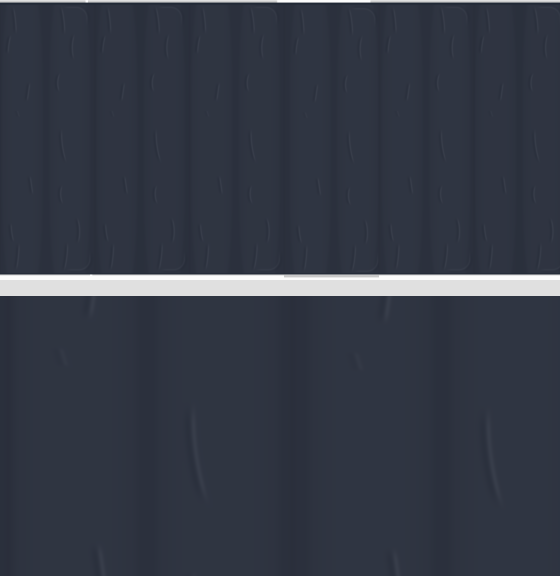
Top, the full canvas; bottom, a detail of the centre.
Reproduce this pattern procedurally as a WebGL 1 fragment shader.

```glsl
precision highp float;

uniform vec2 u_resolution;

float hash(float n) {
    n = fract(n * 0.1031 + 0.37);
    n *= n + 33.33;
    return fract(n * (n + n));
}

float gauss(float x, float width) {
    return exp(-x * x / (width * width));
}

// Bent, tapered scratch: a light ridge with a dark side on its left
float scratch(vec2 p, vec2 center, float halfLength, float lean, float bow) {
    vec2 d = p - center;
    float t = d.y / halfLength;
    float x = d.x - lean * t - bow * (1.0 - t * t);
    float taper = 1.0 - smoothstep(0.5, 1.0, abs(t));
    return taper * (gauss(x, 1.2) - 0.5 * gauss(x + 2.6, 1.8));
}

// Scratches of one tile, mirrored about its middle height
float woodGrain(vec2 p) {
    float side = p.y > 0.0 ? 1.0 : -1.0;
    vec2 m = vec2(p.x - 2.0 + 2.0 * side, abs(p.y));
    float relief = scratch(m, vec2(19.0, 162.0), 20.0, -2.0, 1.0);
    relief += scratch(m, vec2(85.0, 162.0), 21.0, -2.5, 1.5);
    relief += scratch(m, vec2(12.0, 129.0), 14.0, 2.0, -1.0);
    relief += scratch(m, vec2(101.0, 126.0), 19.0, 0.5, -3.0 * side);
    relief += scratch(m, vec2(81.0, 77.0), 14.0, 0.5, -3.0);
    relief += scratch(m, vec2(38.0, 64.0), 14.0, 2.0, 0.0);

    // Unpaired marks near the middle
    relief += scratch(p, vec2(87.0, -10.0), 25.0, -3.5, -2.5);
    relief += 0.5 * scratch(p, vec2(24.0, 34.0), 5.0, -1.5, 0.0);

    // Rounded outer corners of the second plank
    vec2 q = vec2(m.x - 103.0, m.y - 165.0);
    float rim = length(max(q, 0.0)) + min(max(q.x, q.y), 0.0) - 15.0;
    float cornerMask = smoothstep(152.0, 168.0, m.y) * smoothstep(84.0, 94.0, m.x);
    return relief + 0.7 * cornerMask * (gauss(rim, 1.3) - 0.4 * gauss(rim - 2.5, 2.0));
}

// Soft dark gaps between planks, flaring toward both ends
float groove(vec2 p) {
    float d = abs(mod(p.x + 35.5, 65.0) - 32.5);
    float flare = pow(min(abs(p.y) / 187.0, 1.0), 4.0);
    float width = 5.0 + 7.0 * flare;
    float core = 1.0 - smoothstep(width - 3.0, width + 2.0, d);
    float shade = 1.0 - smoothstep(2.0, 20.0, d);
    return 0.55 * core + 0.45 * shade;
}

void main() {
    // The canvas spans 768 by 384 units, six tiles across and one down
    vec2 p = gl_FragCoord.xy / u_resolution * vec2(768.0, 384.0);
    float soft = 384.0 / u_resolution.y;
    float tile = floor(p.x / 130.0);
    float slipped = 1.0 - step(0.5, abs(tile - 3.0));

    // Each tile sits slightly off the grid, the fourth one most of all
    float shift = mix(2.5 * hash(tile + 1.0), 6.0, slipped);
    vec2 local = vec2(p.x - 130.0 * tile - shift, p.y - 194.0 + 2.0 * slipped);

    // Planks
    vec3 color = vec3(0.184, 0.206, 0.256);
    color += 0.004 * (hash(tile + 7.0) - 0.5);
    color -= vec3(0.017, 0.018, 0.019) * groove(local);
    color += 0.034 * woodGrain(local);

    // Thin seam where tiles meet
    float seam = abs(p.x - 130.0 * floor(p.x / 130.0 + 0.5));
    color -= vec3(0.003, 0.006, 0.006) * gauss(seam, 1.5);

    // Dark rims along top and bottom
    float rim = smoothstep(376.0, 379.0, p.y) + 1.0 - smoothstep(8.0, 10.5, p.y);
    color = mix(color, vec3(0.13, 0.16, 0.21), min(rim, 1.0));

    // Pale margins: the slipped tile bares white above and a grey lip below
    float topGap = smoothstep(380.0 - soft, 380.0 + soft, p.x)
                 * (1.0 - smoothstep(508.0 - soft, 508.0 + soft, p.x));
    float tick = 1.0 - smoothstep(1.0, 1.0 + soft, abs(p.x - 119.0));
    vec3 topColor = mix(vec3(0.79), vec3(0.88), smoothstep(381.5, 383.0, p.y));
    topColor = mix(topColor, vec3(0.99), max(topGap, tick));
    float lip = mix(6.2, 3.5, slipped);
    float lipEdge = smoothstep(lip - 0.5 * soft, lip + 0.5 * soft, p.y);
    vec3 bottomColor = mix(vec3(0.99), vec3(0.79), lipEdge);
    bottomColor = mix(bottomColor, vec3(0.99), 1.0 - smoothstep(1.0, 1.0 + soft, abs(p.x - 125.0)));

    color = mix(color, topColor, smoothstep(380.5 - 0.5 * soft, 380.5 + 0.5 * soft, p.y));
    color = mix(bottomColor, color, smoothstep(7.6 - 0.5 * soft, 7.6 + 0.5 * soft, p.y));
    gl_FragColor = vec4(color, 1.0);
}
```
